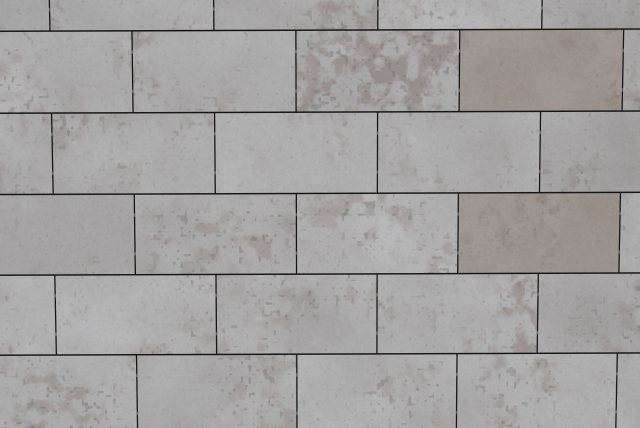
Give the GLSL for this texture, as a WebGL 1 fragment shader.

```glsl
precision highp float;
uniform vec2 u_resolution;

const vec3 PALE = vec3(0.705, 0.703, 0.708);
const vec3 SHADE = vec3(0.612, 0.603, 0.600);
const vec3 TAN = vec3(0.590, 0.550, 0.522);
const vec3 ROSE = vec3(0.500, 0.438, 0.415);
const vec3 PIT = vec3(0.435, 0.415, 0.405);
const vec3 JOINT = vec3(0.085, 0.085, 0.090);
const vec3 SPACER = vec3(0.500, 0.500, 0.510);

float hash(vec2 p) {
  vec3 v = fract(p.xyx * 0.1031);
  v += dot(v, v.yzx + 33.33);
  return fract((v.x + v.y) * v.z);
}

float noise(vec2 p) {
  vec2 i = floor(p);
  vec2 f = fract(p);
  f = f * f * (3.0 - 2.0 * f);
  float low = mix(hash(i), hash(i + vec2(1.0, 0.0)), f.x);
  float high = mix(hash(i + vec2(0.0, 1.0)), hash(i + 1.0), f.x);
  return mix(low, high, f.y);
}

float fbm(vec2 p) {
  float sum = 0.0;
  float gain = 0.533;
  for (int i = 0; i < 4; i++) {
    sum += gain * noise(p);
    p = mat2(1.6, 1.2, -1.2, 1.6) * p + 7.3;
    gain *= 0.5;
  }
  return sum;
}

// Share of a pixel covered by a line centred at distance zero
float lineCover(float dist, float width, float pixel) {
  float lo = max(dist - 0.5 * pixel, -0.5 * width);
  float hi = min(dist + 0.5 * pixel, 0.5 * width);
  return clamp((hi - lo) / pixel, 0.0, 1.0);
}

// Sparse oval fossils, some of them hollow
float fossils(vec2 p, float scale, float chance, float pixel) {
  vec2 g = p * scale;
  vec2 id = floor(g);
  float angle = 6.2832 * hash(id + 3.1);
  vec2 centre = 0.3 + 0.4 * vec2(hash(id + 11.7), hash(id + 23.9));
  vec2 d = fract(g) - centre;
  d = mat2(cos(angle), -sin(angle), sin(angle), cos(angle)) * d;
  d += 0.10 * (noise(g * 5.0) - 0.5);
  float radius = mix(0.05, 0.17, hash(id + 41.3));
  float dist = length(d * vec2(1.0, 1.6)) - radius;
  dist = mix(dist, abs(dist + 0.03) - 0.03, step(0.5, hash(id + 57.1)));
  float soft = 0.03 + pixel * scale;
  float mark = 1.0 - smoothstep(-soft, soft, dist);
  return mark * step(hash(id + 71.9), chance) * (0.4 + 0.6 * noise(g * 3.0));
}

// Warm slabs recur on selected rows and columns
float warmSlab(vec2 cell) {
  float row = abs(abs(mod(cell.y, 6.0) - 2.0) - 1.0);
  float column = abs(mod(cell.x, 5.0) - 1.0);
  return step(row, 0.5) * step(column, 0.5);
}

vec3 stone(vec2 p, vec2 cell, float pixel) {
  float tint = hash(cell + 5.7);
  float wear = hash(cell * 1.7 + 19.3);
  float warm = warmSlab(cell);
  vec2 q = p + 13.0 * vec2(hash(cell + 31.1), hash(cell + 47.9));

  // Cloudy body
  float cloud = fbm(q * 7.0);
  float light = 0.68 + 0.95 * (cloud - 0.5) + 0.45 * (tint - 0.5);
  vec3 colour = mix(SHADE, PALE, clamp(light, 0.0, 1.1));
  colour = mix(colour, TAN, warm * (0.5 + 0.5 * fbm(q * 9.0 + 4.0)));

  // Rosy blotches and fine pitting
  float patches = smoothstep(0.42, 0.72, fbm(q * 6.0 + 21.0));
  float blotch = patches * smoothstep(0.42, 0.72, fbm(q * 34.0));
  float strength = 0.22 + 0.40 * wear * wear + 0.15 * warm;
  colour = mix(colour, ROSE, blotch * strength);
  float pits = smoothstep(0.72, 0.92, noise(q * 110.0));
  colour = mix(colour, PIT, pits * (0.06 + 0.32 * patches));

  // Fossils and grain
  float marks = max(fossils(q, 24.0, 0.13, pixel), fossils(q + 3.7, 48.0, 0.12, pixel));
  colour = mix(colour, PIT, 0.36 * marks);
  return colour + 0.022 * (noise(q * 240.0) - 0.5);
}

void main() {
  float pixel = 1.0 / u_resolution.y;
  vec2 p = gl_FragCoord.xy * pixel;

  // Running bond with a slight tilt and perspective
  float y = p.y - 0.0035 * (p.x - 0.75);
  vec2 size = vec2(0.3725 + 0.0113 * y, 0.1855 + 0.004 * y);
  float row = (y - 0.1727) / size.y;
  float shift = mix(0.25, -0.25, mod(floor(row), 2.0));
  vec2 grid = vec2((p.x - 0.787) / size.x - shift, row);
  vec2 local = fract(grid);
  vec2 edge = min(local, 1.0 - local) * size;

  vec3 colour = stone(p, floor(grid), pixel);
  vec2 offCentre = p - vec2(0.75, 0.55);
  colour *= 1.008 - 0.045 * dot(offCentre, offCentre);

  // Dark joints, with spacers at the quarter heights of the uprights
  float spacer = 1.0 - smoothstep(0.012, 0.030, abs(abs(local.y - 0.5) - 0.24));
  vec3 upright = mix(JOINT, SPACER, 0.6 * spacer);
  colour = mix(colour, upright, lineCover(edge.x, 0.0030, pixel));
  colour = mix(colour, JOINT, lineCover(edge.y, 0.0034, pixel));
  gl_FragColor = vec4(colour, 1.0);
}
```
